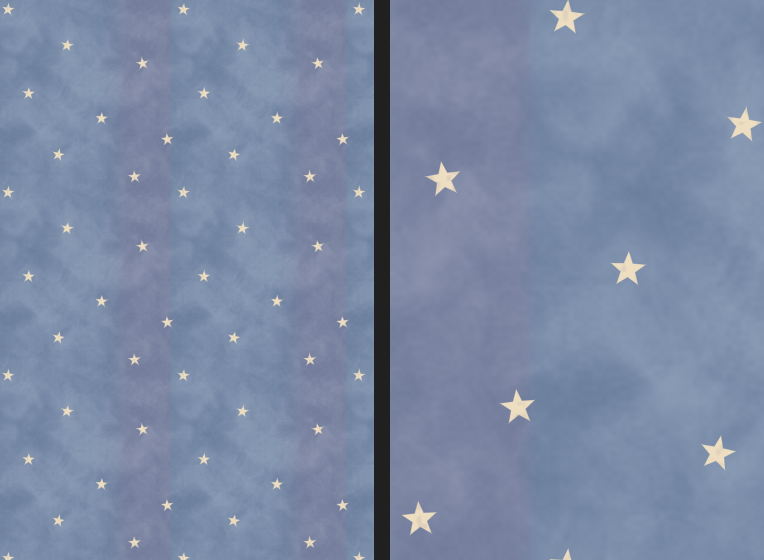
Left: the whole. Right: its middle third, enlarged.
A Shadertoy shader for this pattern:

```glsl
const float PI = 3.14159265;
const vec2 TILE = vec2(0.469, 0.4893);      // repeat size, in canvas widths
const float STAR_RADIUS = 0.0162;
const float STAR_INNER = 0.42;              // notch radius / tip radius
const vec3 STAR_COLOR = vec3(0.93, 0.87, 0.76);
const vec3 STAR_WORN = vec3(0.83, 0.78, 0.71);
const vec3 WASH_DARK = vec3(0.435, 0.500, 0.618);
const vec3 WASH_LIGHT = vec3(0.545, 0.602, 0.700);
const vec3 MAUVE_SHIFT = vec3(0.020, -0.008, -0.006);
const vec3 BLUE_SHIFT = vec3(-0.008, 0.003, 0.005);
const float GRAIN = 0.016;

// Stars of one repeat: position from its top left corner, clockwise tilt
const int STAR_COUNT = 8;
const vec3 STARS[STAR_COUNT] = vec3[](
    vec3(0.046, 0.052, 0.10), vec3(0.383, 0.248, 0.15),
    vec3(0.813, 0.347, -0.15), vec3(0.163, 0.511, 0.05),
    vec3(0.579, 0.647, 0.06), vec3(0.954, 0.762, -0.10),
    vec3(0.333, 0.846, 0.20), vec3(0.767, 0.966, -0.08));

float hash(vec2 p) {
    return fract(sin(dot(p, vec2(127.1, 311.7))) * 43758.5453);
}

// Value noise that wraps after one repeat
float tileNoise(vec2 t, float cells, float seed) {
    vec2 p = t * cells;
    vec2 i = floor(p);
    vec2 f = p - i;
    f = f * f * (3.0 - 2.0 * f);
    vec2 a = mod(i, cells) + seed;
    vec2 b = mod(i + 1.0, cells) + seed;
    return mix(mix(hash(a), hash(vec2(b.x, a.y)), f.x),
               mix(hash(vec2(a.x, b.y)), hash(b), f.x), f.y);
}

float clouds(vec2 t) {
    float sum = 0.0, weight = 0.0, amp = 0.8, cells = 4.0;
    for (int i = 0; i < 5; i++) {
        sum += amp * tileNoise(t, cells, 17.0 * float(i));
        weight += amp;
        amp *= i == 0 ? 1.25 : 0.6;
        cells *= 2.0;
    }
    return sum / weight;
}

// Signed distance to the edge lines of a five-pointed star, y down
float starDistance(vec2 p, float tilt) {
    float sector = PI / 5.0;
    float angle = atan(p.x, -p.y) - tilt;
    angle = abs(mod(angle + sector, 2.0 * sector) - sector);
    vec2 q = length(p) * vec2(cos(angle), sin(angle));
    vec2 tip = vec2(STAR_RADIUS, 0.0);
    vec2 notch = STAR_RADIUS * STAR_INNER * vec2(cos(sector), sin(sector));
    vec2 edge = normalize(notch - tip);
    return dot(q - tip, vec2(edge.y, -edge.x));
}

// Mottled blue wash with a faint mauve band in each repeat
vec3 wash(vec2 t) {
    vec2 warp = vec2(tileNoise(t, 12.0, 91.0), tileNoise(t, 12.0, 137.0)) - 0.5;
    float mottle = smoothstep(0.18, 0.82, clouds(t + 0.06 * warp));
    float band = smoothstep(0.55, 0.78, t.x) * (1.0 - smoothstep(0.95, 1.0, t.x));
    float grain = tileNoise(t, 110.0, 203.0) - 0.5;
    return mix(WASH_DARK, WASH_LIGHT, mottle)
         + mix(BLUE_SHIFT, MAUVE_SHIFT, band) + GRAIN * grain;
}

void mainImage(out vec4 fragColor, in vec2 fragCoord) {
    float pixel = 1.0 / iResolution.x;
    vec2 fromTop = vec2(fragCoord.x, iResolution.y - fragCoord.y) * pixel;
    vec2 t = fract(fromTop / TILE);

    // Nearest star, wrapping across the edges of the repeat
    float d = 1.0;
    for (int i = 0; i < STAR_COUNT; i++) {
        vec2 offset = (fract(t - STARS[i].xy + 0.5) - 0.5) * TILE;
        d = min(d, starDistance(offset, STARS[i].z));
    }

    // Worn cream print over the wash
    float wear = smoothstep(0.55, 0.95, tileNoise(t, 90.0, 59.0));
    vec3 cream = mix(STAR_COLOR, STAR_WORN, 0.6 * wear);
    float cover = 1.0 - smoothstep(-0.8 * pixel, 0.8 * pixel, d);
    fragColor = vec4(mix(wash(t), cream, cover), 1.0);
}
```
